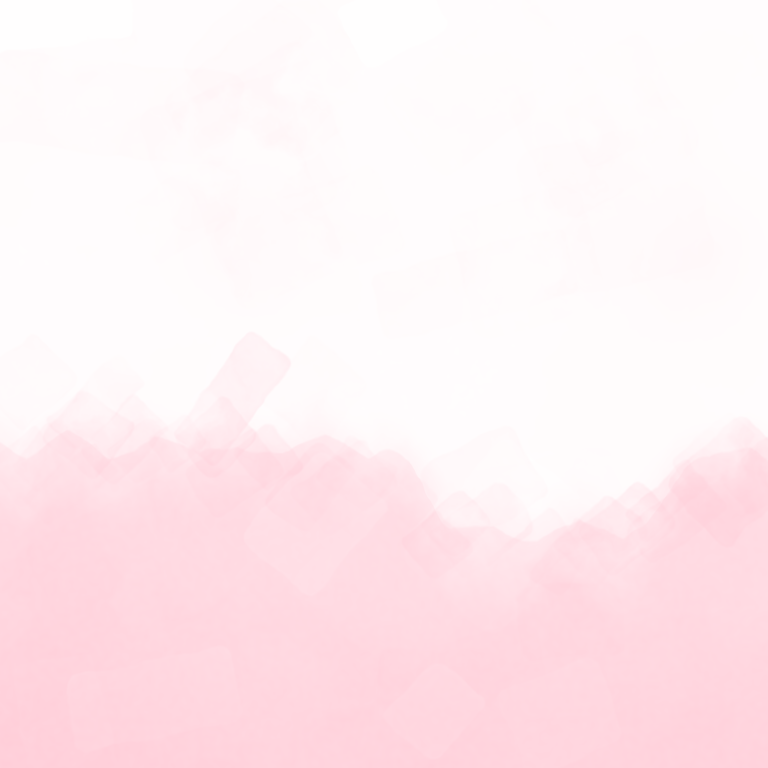
Reproduce this background procedurally as a three.js fragment shader.

```glsl
// Pale pink watercolour: a jagged pool of pigment below a nearly white sky.
// Pigment density builds up from a soft base and layered, rotated washes
// with noise-warped outlines and thin dried rims, then tints the paper.

#define PAPER vec3(1.0, 0.995, 0.995)
#define PINK vec3(1.0, 0.795, 0.84)
#define EDGE_SOFT 0.0022
#define RIM_WIDTH 0.004
#define RIM_GAIN 0.28
#define WARP 0.013
#define EDGE_TILES 24
#define POOL_TILES 18
#define SKY_TILES 14

varying vec2 vUv;

float hash(float n) {
  return fract(sin(n * 12.9898) * 43758.55);
}

vec2 gradient(vec2 cell) {
  float a = 6.28318 * hash(dot(cell, vec2(1.37, 7.91)));
  return vec2(cos(a), sin(a));
}

float noise(vec2 p) {
  vec2 i = floor(p);
  vec2 f = p - i;
  vec2 u = f * f * f * (f * (f * 6.0 - 15.0) + 10.0);
  vec2 e = vec2(1.0, 0.0);
  float low = mix(dot(gradient(i), f), dot(gradient(i + e), f - e), u.x);
  float high = mix(dot(gradient(i + e.yx), f - e.yx),
                   dot(gradient(i + 1.0), f - 1.0), u.x);
  return mix(low, high, u.y);
}

float fbm(vec2 p) {
  float sum = 0.0;
  float gain = 0.6;
  for (int i = 0; i < 5; i++) {
    sum += gain * noise(p);
    p = mat2(1.6, 1.2, -1.2, 1.6) * p + 3.7;
    gain *= 0.5;
  }
  return sum;
}

// Height of the pool's upper edge
float shoreline(float x) {
  float dip = smoothstep(0.49, 0.59, x) * (1.0 - smoothstep(0.83, 0.93, x));
  return 0.425 - 0.11 * dip - 0.025 * smoothstep(0.9, 1.0, x);
}

// One rotated brush block; a negative amount lifts pigment off the paper
float wash(float pigment, vec2 p, vec2 center, vec2 halfSize, float angle,
           float amount, float grain) {
  float c = cos(angle);
  float s = sin(angle);
  vec2 q = mat2(c, -s, s, c) * (p - center);
  float corner = 0.25 * min(halfSize.x, halfSize.y);
  vec2 b = abs(q) - halfSize + corner;
  float d = length(max(b, 0.0)) + min(max(b.x, b.y), 0.0) - corner;
  float body = 1.0 - smoothstep(-EDGE_SOFT, EDGE_SOFT, d);
  float rim = RIM_GAIN * exp(-abs(d) / RIM_WIDTH);
  float cover = body * (0.85 + rim) * clamp(0.8 + 1.6 * grain, 0.1, 1.4);
  return pigment + amount * cover * (amount > 0.0 ? 1.0 - pigment : 1.0);
}

void main() {
  vec2 uv = vUv;
  vec2 bend = vec2(fbm(uv * 13.0), fbm(uv * 13.0 + 31.0));
  vec2 p = uv + WARP * bend;
  float grain = fbm(uv * 7.0 + 0.8 * bend + 9.0);
  float cloud = fbm(uv * 3.0 + 17.0);

  // Soft base, crisp shoreline and a deeper tone toward the bottom
  float teeth = 0.045 * abs(fract(p.x * 9.0 + 0.2) - 0.5) + 0.04 * noise(vec2(p.x * 8.0, 2.0));
  float depth = shoreline(p.x) + teeth - 0.015 - p.y;
  float pigment = 0.025 + 0.05 * max(cloud, 0.0);
  pigment += 0.2 * smoothstep(-EDGE_SOFT, EDGE_SOFT, depth);
  pigment += 0.44 * smoothstep(-0.07, 0.11, depth + 0.05 * grain);
  pigment += 0.16 * smoothstep(0.3, 0.0, uv.y) + 0.08 * smoothstep(0.45, 0.0, uv.x) * smoothstep(0.4, 0.25, uv.y);

  // Small blocks strung along the shoreline
  for (int i = 0; i < EDGE_TILES; i++) {
    float k = float(i);
    float x = (k + hash(k + 0.3)) / float(EDGE_TILES);
    vec2 center = vec2(x, shoreline(x) - 0.02 + 0.07 * (hash(k + 5.1) - 0.6));
    vec2 size = vec2(0.028 + 0.035 * hash(k + 8.7), 0.022 + 0.02 * hash(k + 2.9));
    pigment = wash(pigment, p, center, size, 0.55 + 0.4 * hash(k + 4.4), 0.08 + 0.14 * hash(k + 6.2), grain);
  }
  // Broad glazes and lifted patches inside the pool
  for (int i = 0; i < POOL_TILES; i++) {
    float k = float(i) + 40.0;
    vec2 center = vec2(hash(k), 0.34 * hash(k + 0.5));
    vec2 size = vec2(0.05, 0.04) + 0.06 * vec2(hash(k + 0.7), hash(k + 0.2));
    pigment = wash(pigment, p, center, size, 1.2 * hash(k + 0.9), 0.2 * hash(k + 0.4) - 0.07, grain);
  }
  // Barely tinted strokes in the sky
  for (int i = 0; i < SKY_TILES; i++) {
    float k = float(i) + 80.0;
    vec2 center = vec2(hash(k), 0.62 + 0.36 * hash(k + 0.5));
    vec2 size = vec2(0.06, 0.04) + 0.07 * vec2(hash(k + 0.7), hash(k + 0.2));
    pigment = wash(pigment, p, center, size, 0.2 + 0.6 * hash(k + 0.9), 0.022, 2.0 * grain);
  }

  // Leading blocks that rise out of the pool
  pigment = wash(pigment, p, vec2(0.303, 0.482), vec2(0.088, 0.036), 0.94, 0.26, grain);
  pigment = wash(pigment, p, vec2(0.125, 0.475), vec2(0.065, 0.028), 0.75, 0.13, grain);
  pigment = wash(pigment, p, vec2(0.115, 0.435), vec2(0.045, 0.045), 0.9, 0.2, grain);
  pigment = wash(pigment, p, vec2(0.955, 0.375), vec2(0.07, 0.058), 0.75, 0.25, grain);
  pigment = wash(pigment, p, vec2(0.035, 0.505), vec2(0.05, 0.045), 0.7, 0.06, grain);
  pigment = wash(pigment, p, vec2(0.41, 0.49), vec2(0.055, 0.05), 0.85, 0.04, grain);
  pigment = wash(pigment, p, vec2(0.63, 0.37), vec2(0.07, 0.055), 0.5, 0.08, grain);

  // Lifted patches below, faint blooms and bare paper above
  pigment = wash(pigment, p, vec2(0.568, 0.075), vec2(0.055, 0.045), 0.85, -0.1, grain);
  pigment = wash(pigment, p, vec2(0.2, 0.09), vec2(0.11, 0.05), 0.2, -0.08, grain);
  pigment = wash(pigment, p, vec2(0.41, 0.32), vec2(0.08, 0.06), 0.85, -0.08, grain);
  pigment = wash(pigment, p, vec2(0.14, 0.86), vec2(0.17, 0.06), -0.1, 0.035, grain);
  pigment = wash(pigment, p, vec2(0.62, 0.63), vec2(0.13, 0.045), 0.25, 0.035, grain);
  pigment += 0.06 * exp(-150.0 * dot(p - vec2(0.33, 0.68), p - vec2(0.33, 0.68)));
  pigment += 0.05 * exp(-140.0 * dot(p - vec2(0.91, 0.67), p - vec2(0.91, 0.67)));
  pigment = wash(pigment, p, vec2(0.06, 0.98), vec2(0.11, 0.04), 0.15, -0.1, grain);
  pigment = wash(pigment, p, vec2(0.51, 0.975), vec2(0.06, 0.045), 0.5, -0.1, grain);

  // Paper granulation and final tint
  pigment *= 1.0 + 0.12 * grain + 0.05 * noise(uv * 90.0);
  gl_FragColor = vec4(mix(PAPER, PINK, clamp(pigment, 0.0, 1.0)), 1.0);
}
```
